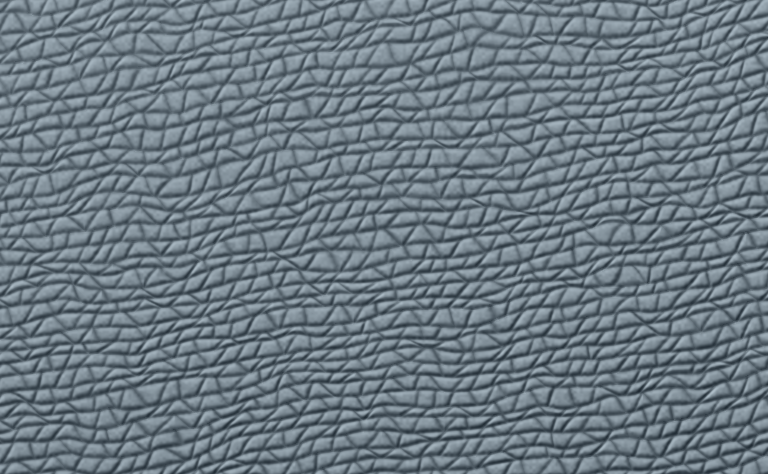
Write a WebGL 1 fragment shader that draws this texture.

```glsl
precision highp float;
// Blue-grey embossed leather: wavy rows of small pebbles cut by slanted creases.
// A height field of broken row grooves, cross creases and faceted tops is lit from
// the upper left by a finite difference, then darkened in the grooves and grained.

uniform vec2 u_resolution;

#define ROWS 33.0          // pebble rows per canvas height
#define COLUMNS 26.0       // pebbles per canvas height, along a row
#define SLOPE 0.12         // rise of the rows to the right
#define ROW_WAVER 0.56     // how far row edges wander, in rows
#define GROOVE 0.21        // groove half width, in rows
#define CREASE 0.17        // cross crease half width, in rows
#define LEAN 0.85          // steepest crease slant, in columns per row
#define RELIEF 0.29        // strength of the directional light
#define CAVITY 0.2         // darkening inside the grooves
#define GRAIN 0.09         // fine surface grain
#define LIGHT_STEP 0.0031  // sampling distance for the slope
#define BASE vec3(0.425, 0.478, 0.515)

float hash(vec2 p) {
  vec3 q = fract(vec3(p.xyx) * 0.1031);
  q += dot(q, q.yzx + 33.33);
  return fract((q.x + q.y) * q.z);
}

float noise(vec2 p) {
  vec2 cell = floor(p);
  vec2 f = fract(p);
  f = f * f * (3.0 - 2.0 * f);
  float low = mix(hash(cell), hash(cell + vec2(1.0, 0.0)), f.x);
  float high = mix(hash(cell + vec2(0.0, 1.0)), hash(cell + 1.0), f.x);
  return mix(low, high, f.y);
}

// Bend the plane so that neighbouring rows flow together, then wobble it finely.
vec2 flow(vec2 p) {
  float swell = noise(p * vec2(3.0, 2.0) + 11.0) - 0.5;
  float ripple = noise(p * vec2(8.0, 5.0) + 37.0) - 0.5;
  float wobble = noise(p * 21.0 + 53.0) - 0.5;
  float drift = noise(p * 15.0 + 71.0) - 0.5;
  return vec2(p.x + 0.02 * drift,
              p.y - SLOPE * p.x + 0.06 * swell + 0.022 * ripple + 0.009 * wobble);
}

// Wandering lower edge of a row, and how deep its groove is along the way.
float rowEdge(float row, float x) {
  return row + ROW_WAVER * (noise(vec2(x * 10.0, row * 17.0 + 5.0)) - 0.5);
}

float rowDepth(float row, float x) {
  return mix(0.62, 1.0, noise(vec2(x * 14.0, row * 13.0 + 7.0)));
}

float notch(float d, float width) {
  return exp(-d * d / (width * width));
}

float leatherHeight(vec2 p) {
  vec2 q = flow(p);
  float v = q.y * ROWS;

  // Find the row that holds this point.
  float row = floor(v);
  if (v < rowEdge(row, q.x)) row -= 1.0;
  else if (v > rowEdge(row + 1.0, q.x)) row += 1.0;
  float bottom = rowEdge(row, q.x);
  float top = rowEdge(row + 1.0, q.x);
  float across = (v - bottom) / max(top - bottom, 0.05);
  float below = max(v - bottom, 0.0);
  float above = max(top - v, 0.0);
  float groove = max(rowDepth(row, q.x) * notch(below, GROOVE),
                     rowDepth(row + 1.0, q.x) * notch(above, GROOVE));

  // Creases that mostly alternate in slant split the row into triangles.
  float u = q.x * COLUMNS + 9.0 * hash(vec2(row, 3.0));
  float first = floor(u);
  float creaseDist = 1.0;
  float crease = 0.0;
  for (int i = -1; i <= 2; i++) {
    vec2 id = vec2(first + float(i), row);
    float side = hash(id + 7.0) < 0.7 ? 2.0 * mod(id.x, 2.0) - 1.0 : 1.0;
    float lean = side * LEAN * mix(0.2, 1.0, hash(id + 19.0));
    float place = id.x + 0.45 * (hash(id + 53.0) - 0.5) + lean * (across - 0.5);
    float d = abs(u - place) * ROWS / COLUMNS / sqrt(1.0 + lean * lean);
    float depth = mix(0.45, 0.95, hash(id + 91.0));
    crease = max(crease, depth * notch(d, CREASE));
    creaseDist = min(creaseDist, d);
  }

  // Wide plates level off, so all pebbles rise about equally.
  float pebble = (1.0 - groove) * (1.0 - crease);
  float facet = min(min(below, above), creaseDist);
  return 0.85 * pebble + 1.1 * facet / (1.0 + 1.5 * facet);
}

void main() {
  vec2 p = gl_FragCoord.xy / u_resolution.y;
  vec2 uv = gl_FragCoord.xy / u_resolution;

  // Directional light and groove shadow, stronger towards the lower right.
  vec2 toLight = normalize(vec2(-0.5, 0.87)) * LIGHT_STEP;
  float height = leatherHeight(p);
  float slope = leatherHeight(p - toLight) - leatherHeight(p + toLight);
  float contrast = mix(0.88, 1.12, 0.5 * (uv.x + 1.0 - uv.y));
  float shade = contrast * (RELIEF * slope + CAVITY * (height - 0.62));

  // Broad falloff and fine grain.
  shade += 0.06 * (uv.y - 0.5) - 0.015 * (uv.x - 0.5);
  shade += GRAIN * (noise(p * 150.0) - 0.5);

  // Compress both ends so highlights stay matte and grooves keep their blue.
  shade = shade > 0.0 ? shade / (1.0 + 0.9 * shade) : shade / (1.0 - 0.6 * shade);
  vec3 leather = BASE + shade * vec3(1.0, 1.03, 1.04);
  gl_FragColor = vec4(clamp(leather, 0.0, 1.0), 1.0);
}
```
